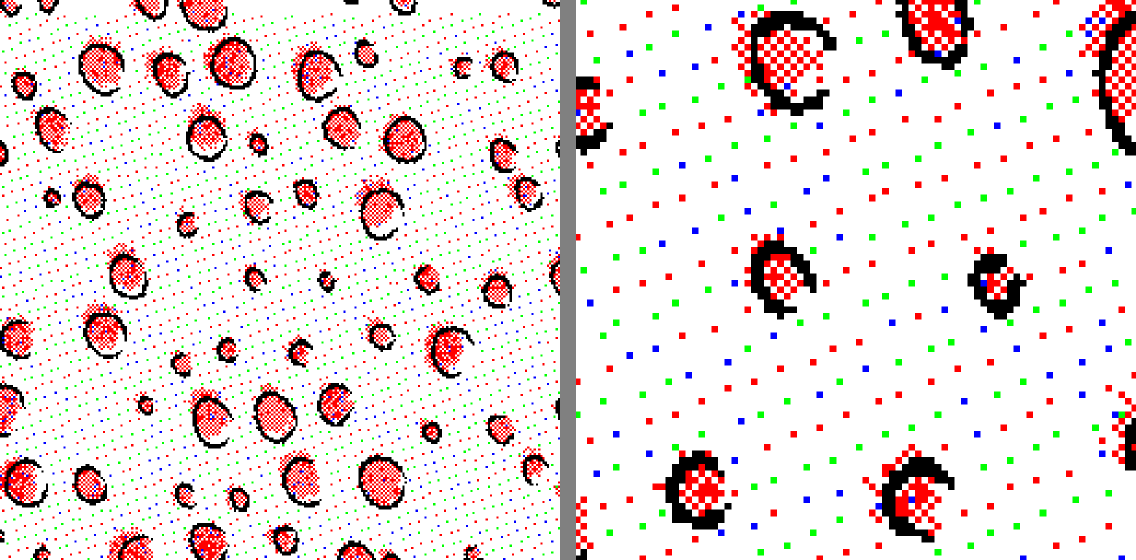
Left, the full canvas; right, a detail of the centre.
Write a Shadertoy shader that draws this pattern.

```glsl
// Stippled red droplets with broken black outlines over slanted rows of tiny coloured dots.

#define GRAINS 256.0        // stipple grains per canvas height
#define DROPS 8.0           // droplet sites per canvas height
#define DROP_SHARE 0.9      // part of the sites that hold a droplet
#define R_MIN 0.13          // droplet radius, in site units
#define R_MAX 0.41
#define OUTLINE 0.062       // outline thickness, in site units
#define RAGGED 0.025        // roughness of the outline
#define BLUE_DOTS 0.16      // part of the background dots that are blue
#define BLUE_FILL 0.045     // part of the droplet grains that are blue
#define TOP_MARGIN 0.973    // no background dots above this height

const vec3 WHITE = vec3(1.0);
const vec3 BLACK = vec3(0.0);
const vec3 RED   = vec3(1.0, 0.0, 0.0);
const vec3 GREEN = vec3(0.0, 1.0, 0.0);
const vec3 BLUE  = vec3(0.0, 0.0, 1.0);

float hash(vec2 p) {
    return fract(sin(dot(p, vec2(127.1, 311.7))) * 43758.5453);
}

// Approximate signed distance to a wobbly, leaning oval
float oval(vec2 q, float r, float lean, float seed) {
    float c = cos(lean), s = sin(lean);
    vec2 p = vec2(c * q.x + s * q.y, c * q.y - s * q.x) / vec2(0.81, 1.0);
    float a = atan(p.y, p.x + 1e-5);
    float wobble = 0.04 * sin(2.0 * a + 6.3 * seed) + 0.035 * sin(3.0 * a + 17.0 * seed);
    return (length(p) - r * (1.0 + wobble)) * 0.9;
}

// Background: one grain per node of a slanted lattice, colour by row
vec3 dotRows(vec2 grain) {
    mat2 lattice = mat2(4.2, 1.5, -1.0, 4.8);
    vec2 node = round(inverse(lattice) * grain);
    vec2 jitter = vec2(hash(node), hash(node + 41.3)) - 0.5;
    vec2 place = lattice * node + jitter * vec2(1.6, 0.9);
    place.y += 0.7 * sin(place.x * 0.06 + node.y * 0.4);
    if (floor(place + 0.5) != grain || grain.y > TOP_MARGIN * GRAINS) return WHITE;
    if (hash(node + 7.7) < BLUE_DOTS) return BLUE;
    return mod(node.y, 2.0) < 0.5 ? RED : GREEN;
}

vec3 grainColour(vec2 grain) {
    vec2 pos = (grain + 0.5) / GRAINS * DROPS + vec2(0.3, 0.45);
    float noise = hash(grain + 3.1);
    float ink = 0.0;        // red density
    float body = 1.0;       // distance to the nearest droplet
    bool outlined = false;

    for (int j = -1; j <= 1; j++)
    for (int i = -1; i <= 1; i++) {
        vec2 id = floor(pos) + vec2(i, j);
        if (hash(id + 91.7) > DROP_SHARE) continue;
        float seed = hash(id + 5.3);
        float r = mix(R_MIN, R_MAX, pow(hash(id + 12.9), 1.2));
        vec2 shake = vec2(hash(id + 23.1), hash(id + 37.7)) * 2.0 - 1.0;
        vec2 centre = id + 0.5 + shake * (0.53 - r);
        centre.x += 0.5 * mod(id.y, 2.0) - 0.25;
        vec2 q = pos - centre;
        float lean = mix(0.05, 0.5, seed);
        float d = oval(q, r, lean, seed);
        body = min(body, d);

        // Outline tapers into a gap somewhere on the right
        float gapAngle = mix(-0.9, 0.7, hash(id + 51.9));
        float gapWidth = mix(-0.4, 0.75, hash(id + 63.1));
        float toGap = acos(clamp(dot(q / (length(q) + 1e-5),
                           vec2(cos(gapAngle), sin(gapAngle))), -1.0, 1.0));
        float thick = OUTLINE * smoothstep(gapWidth - 0.1, gapWidth + 0.7, toGap);
        float rough = d + (noise - 0.5) * RAGGED;
        outlined = outlined || (rough < 0.0 && rough > -thick);

        // Red filling slips out to the upper left
        float slipAngle = mix(1.6, 3.0, hash(id + 77.3));
        float slip = r * mix(0.04, 0.5, hash(id + 83.9));
        vec2 offset = slip * vec2(cos(slipAngle), sin(slipAngle));
        float fill = oval(q - offset, r * 0.95, lean, seed);
        float density = mix(0.52, 0.7, hash(id + 19.4));
        ink = max(ink, density * smoothstep(0.06, -0.09, fill));
    }

    if (outlined) return BLACK;

    // Noisy checker dither turns density into grains
    float checker = mod(grain.x + grain.y, 2.0);
    float threshold = 0.25 + 0.5 * checker + (noise - 0.5) * 0.55;
    if (ink > max(threshold, 0.02))
        return hash(grain + 61.7) < BLUE_FILL ? BLUE : RED;
    return body < 0.03 ? WHITE : dotRows(grain);
}

void mainImage(out vec4 fragColor, in vec2 fragCoord) {
    // Four samples per pixel smooth the grain edges
    vec3 sum = vec3(0.0);
    for (int k = 0; k < 4; k++) {
        vec2 shift = vec2(k % 2, k / 2) * 0.5 - 0.25;
        sum += grainColour(floor((fragCoord + shift) / iResolution.y * GRAINS));
    }
    fragColor = vec4(sum / 4.0, 1.0);
}
```
